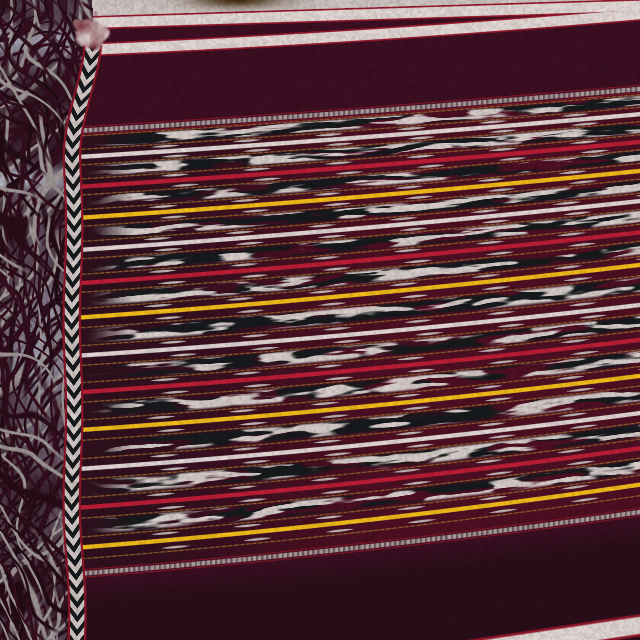
This texture is drawn by a WebGL 1 fragment shader. Its source:

```glsl
precision highp float;
// Striped handwoven cloth with ikat streaks, a braided edge and fringe.
// Fanned rows repeat one motif; stretched noise makes the dyed yarn.
uniform vec2 u_resolution;

const vec3 MAROON = vec3(0.225, 0.055, 0.125);
const vec3 WINE = vec3(0.29, 0.055, 0.13);
const vec3 SHADE = vec3(0.155, 0.05, 0.095);
const vec3 IVORY = vec3(0.84, 0.80, 0.79);
const vec3 RED = vec3(0.70, 0.11, 0.20);
const vec3 GOLD = vec3(0.90, 0.70, 0.10);
const vec3 OCHRE = vec3(0.58, 0.40, 0.17);
const vec3 INK = vec3(0.085, 0.095, 0.105);
const float STRIPE_HALF = 0.0034;
const float DASH_STEP = 0.128;
const float BRAID_HALF = 0.0145;

float hash(vec2 p) {
  vec3 q = fract(p.xyx * 0.1031);
  q += dot(q, q.yzx + 33.33);
  return fract((q.x + q.y) * q.z);
}
float noise(vec2 p) {
  vec2 i = floor(p), f = fract(p);
  f = f * f * (3.0 - 2.0 * f);
  return mix(mix(hash(i), hash(i + vec2(1, 0)), f.x),
             mix(hash(i + vec2(0, 1)), hash(i + 1.0), f.x), f.y);
}
float line(float d, float w) {
  float aa = 0.7 / u_resolution.y;
  return 1.0 - smoothstep(w - aa, w + aa, abs(d));
}
float spot(vec2 p, vec2 center, vec2 size) {
  vec2 d = (p - center) / size;
  return exp(-dot(d, d));
}

// Depth of stripe k below the top edge; t runs across the cloth.
float rowDepth(float k, float t) {
  float left = 0.2448 + 0.0458 * k + 0.00088 * k * k;
  float right = 0.1784 + 0.0425 * k + 0.00092 * k * k;
  float bulge = smoothstep(5.0, 6.0, k) * (1.0 - smoothstep(9.0, 11.0, k));
  float sag = (0.012 + 0.0016 * k) * t * (1.0 - t);
  return mix(left, right, t) + bulge * mix(0.004, 0.01, t) + sag;
}

// One gap between stripes: streaks, dotted guides, dashes, half stripes.
vec3 wovenRow(vec3 col, vec2 p, float k, float y0, float gap) {
  float v = (p.y - y0) / gap;
  float slant = v + 0.35 * noise(vec2(p.x * 9.0, k * 3.7)) - 0.17;
  float body = smoothstep(0.27, 0.36, v) * (1.0 - smoothstep(0.62, 0.72, v));
  body *= smoothstep(0.13, 0.22, p.x) * step(k, 10.5);
  float dark = noise(vec2(p.x * 17.0 + k * 2.3, slant * 7.0 + k * 9.1));
  float pale = noise(vec2(p.x * 19.0 - k * 1.7, slant * 9.0 + k * 13.7));
  float fine = noise(vec2(p.x * 55.0, v * 20.0 + k * 31.0));
  col = mix(col, INK, body * smoothstep(0.28, 0.48, dark));
  pale = smoothstep(0.5, 0.68, pale * 0.78 + fine * 0.24);
  col = mix(col, IVORY * 0.95, body * pale);
  float stitch = 0.45 + 0.45 * smoothstep(0.3, 0.6, fract(p.x * 105.0));
  col = mix(col, OCHRE, stitch * line((abs(v - 0.505) - 0.235) * gap, 0.001));

  float edge = min(v, 1.0 - v), n = k + step(0.5, v);
  float shift = 0.035 * hash(vec2(n, 4.0)) + 0.016 * step(0.5, v) - 0.025;
  float cell = fract((p.x - 0.268 + shift) / DASH_STEP + 0.5) - 0.5;
  float taper = max(0.0, 1.0 - pow(abs(cell) * DASH_STEP / 0.022, 2.0));
  float dash = line((edge - 0.18) * gap, 0.0019 * taper);
  col = mix(col, IVORY * 0.85, dash * step(0.01, taper) * step(0.2, p.x));
  float kind = mod(n + 12.0, 3.0);
  vec3 dye = kind < 0.5 ? IVORY : (kind < 1.5 ? RED : GOLD);
  return mix(col, dye, line(edge * gap, STRIPE_HALF) * step(-0.5, n));
}

vec3 trim(vec3 col, float x, float d) {
  col = mix(col, RED * 0.72, line(d, 0.0068));
  col = mix(col, MAROON, line(d, 0.005));
  float beads = 0.45 + 0.45 * smoothstep(0.25, 0.6, fract(x * 125.0));
  return mix(col, IVORY * 0.8, line(d, 0.0036) * beads);
}

vec3 cloth(vec2 p) {
  float t = clamp((p.x - 0.13) / 0.87, 0.0, 1.0), arc = 4.0 * t * (1.0 - t);
  float high = p.y - mix(0.204, 0.139, t) - 0.003 * arc;
  float low = p.y - mix(0.896, 0.8, t) - 0.007 * arc;
  vec3 col = mix(MAROON, SHADE, smoothstep(0.0, 0.06, low));
  if (high > 0.0 && low < 0.0) {
    col = mix(SHADE * 1.15, WINE, smoothstep(0.0, 0.6, t));
    for (int i = -1; i < 12; i++) {
      float k = float(i), y0 = rowDepth(k, t), y1 = rowDepth(k + 1.0, t);
      if (p.y >= y0 && p.y < y1) col = wovenRow(col, p, k, y0, y1 - y0);
    }
  }
  col = trim(trim(col, p.x, high), p.x, low);
  // Ivory hems and the pale table beyond.
  float outer = p.y - mix(0.036, 0.009, t);
  float inner = p.y - mix(0.078, 0.022, t) - 0.005 * arc;
  float hem = (p.y - 0.977 - 0.15 * (1.0 - p.x)) * 0.6;
  float d = min(abs(hem), min(abs(outer), abs(inner)));
  float brown = spot(p, vec2(0.37, 0.0), vec2(0.07, 0.012));
  col = mix(col, mix(IVORY * 0.92, OCHRE * 0.45, brown), step(outer, -0.01));
  return mix(mix(col, RED * 0.8, line(d, 0.0105)), IVORY, line(d, 0.008));
}

// Tangled threads over patches of pale background.
vec3 fringe(vec2 p) {
  float light = 0.75 * spot(p, vec2(0.06, 0.54), vec2(0.06, 0.1));
  light += 0.8 * spot(p, vec2(0.03, 0.28), vec2(0.08, 0.018));
  light += 0.7 * spot(p, vec2(0.05, 0.062), vec2(0.09, 0.02));
  light += 0.5 * noise(p * 21.0) - 0.05;
  vec3 col = mix(SHADE, vec3(0.66, 0.67, 0.73), clamp(light, 0.0, 1.0));
  for (int i = 0; i < 8; i++) {
    float n = float(i), a = 0.24 * n - 0.9;
    vec2 q = mat2(cos(a), sin(a), -sin(a), cos(a)) * p;
    float lane = q.x * 38.0 + 3.2 * noise(q * 11.0 + n * 17.0) + n * 0.37;
    float tone = hash(vec2(floor(lane), n));
    vec3 yarn = tone > 0.84 ? IVORY * 0.7 : mix(SHADE * 0.75, MAROON, tone);
    float gaps = smoothstep(0.2, 0.45, noise(q * 14.0 + n * 9.0));
    col = mix(col, yarn, gaps * line((fract(lane) - 0.5) / 45.0, 0.0022));
  }
  return col;
}

void main() {
  vec2 p = gl_FragCoord.xy / u_resolution;
  p.y = 1.0 - p.y;
  float braidX = 0.144 - 0.03 * smoothstep(0.05, 0.25, p.y);
  braidX += 0.002 * sin(p.y * 22.0) + 0.006 * smoothstep(0.8, 1.0, p.y);
  float side = (p.x - braidX) / BRAID_HALF;
  vec3 col = side < 0.0 ? fringe(p) : cloth(p);
  // Chevron braid with red borders and a knot at its upper end.
  float chevron = abs(fract(p.y * 46.0 + abs(side) * 0.9) - 0.5);
  vec3 braid = mix(INK, IVORY * 0.92, smoothstep(0.19, 0.29, chevron));
  braid = mix(braid, RED * 0.75, smoothstep(0.7, 0.82, abs(side)));
  col = mix(col, braid, line(p.x - braidX, BRAID_HALF) * step(0.07, p.y));
  float knot = length(p - vec2(0.142, 0.052)) + 0.018 * noise(p * 60.0);
  vec3 wool = mix(RED * 0.55, IVORY, noise(p * vec2(95.0, 50.0)));
  col = mix(col, wool, 1.0 - smoothstep(0.032, 0.04, knot));
  gl_FragColor = vec4(col * (0.93 + 0.14 * noise(p * 260.0)), 1.0);
}
```
